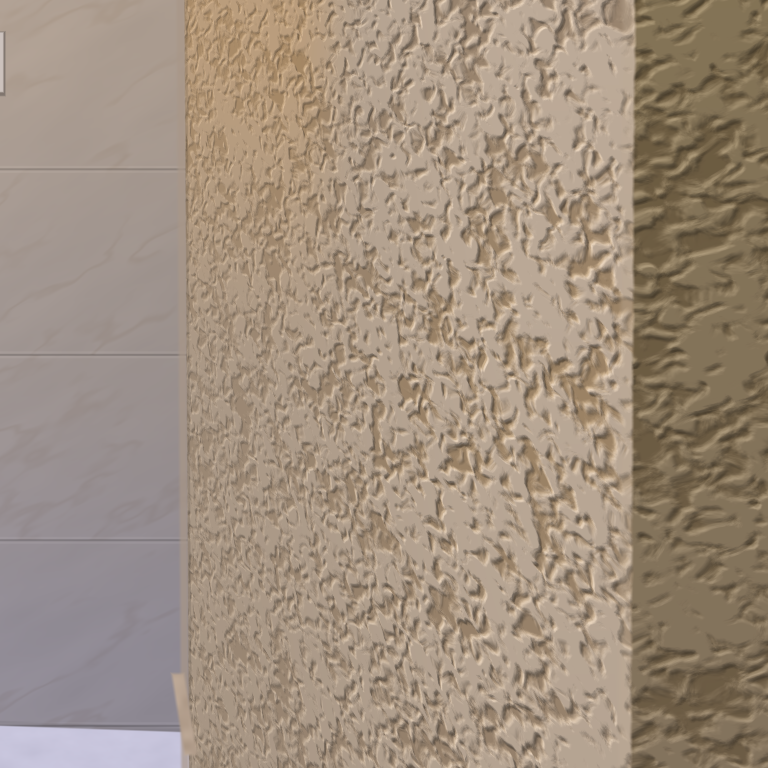
Write a three.js fragment shader that draws this texture.

```glsl
// A corner of troweled stucco beside a pale marble-tiled wall and skirting.
// Clamped fractal noise gives flat plaster islands with rough pits, lit by an
// emboss; the long face uses perspective coordinates so its grain recedes left.
varying vec2 vUv;

float hash(vec2 p) {
  vec3 q = fract(vec3(p.xyx) * 0.1031);
  q += dot(q, q.yzx + 33.33);
  return fract((q.x + q.y) * q.z);
}

float noise(vec2 p) {
  vec2 i = floor(p), f = fract(p);
  f = f * f * (3.0 - 2.0 * f);
  return mix(mix(hash(i), hash(i + vec2(1.0, 0.0)), f.x),
             mix(hash(i + vec2(0.0, 1.0)), hash(i + 1.0), f.x), f.y);
}

float fbm(vec2 p) {
  float sum = 0.0, amp = 0.5;
  for (int i = 0; i < 4; i++) {
    sum += amp * noise(p);
    p = mat2(0.8, 0.6, -0.6, 0.8) * p * 2.03 + 17.3;
    amp *= 0.5;
  }
  return sum / 0.9375;
}

// Plaster surface: 1 on smooth islands, lower inside rough pits.
float plasterHeight(vec2 p, vec2 islandScale, float bias) {
  vec2 warp = vec2(noise(p * 0.7 + 41.0), noise(p * 0.7 + 83.0)) - 0.5;
  float body = 0.6 * fbm(p + warp) + 0.4 * noise(p * 1.3 + warp * 1.5 + 9.0);
  float islands = noise(p * islandScale + warp * 0.4 + 5.0) - 0.5;
  return smoothstep(0.29, 0.59, body + islands * 0.30 + bias);
}

// Returns relief lighting in x and pit depth in y.
vec2 plasterLight(vec2 p, vec2 toLight, vec2 islandScale, float bias) {
  float here = plasterHeight(p, islandScale, bias);
  float relief = plasterHeight(p - toLight, islandScale, bias)
               - plasterHeight(p + toLight, islandScale, bias);
  return vec2(relief, 1.0 - here);
}

vec3 shadePlaster(vec3 base, vec3 pit, vec2 light, float strength) {
  vec3 c = mix(base, pit, light.y * 0.45 * strength);
  c *= 1.0 - 0.36 * strength * max(-light.x, 0.0);
  return c + vec3(0.18, 0.17, 0.15) * strength * max(light.x, 0.0);
}

float line(float d, float halfWidth) {
  return 1.0 - smoothstep(halfWidth * 0.4, halfWidth * 1.6, abs(d));
}

float box(vec2 p, vec2 center, vec2 halfSize, float soft) {
  vec2 d = abs(p - center) - halfSize;
  return 1.0 - smoothstep(-soft, soft, max(d.x, d.y));
}

vec3 tiledWall(vec2 p) {
  vec3 c = mix(vec3(0.56, 0.54, 0.58), vec3(0.615, 0.575, 0.56), smoothstep(0.1, 0.6, p.y));
  c = mix(c, vec3(0.68, 0.62, 0.57), smoothstep(0.5, 1.0, p.y));
  c *= 1.02 - 0.15 * p.x;
  // Each tile course has its own soft slanted veins.
  float course = floor((p.y - 0.055) / 0.2415);
  vec2 q = vec2(p.x * 7.0 + p.y * 4.0, p.y * 22.0 - p.x * 13.0) + course * 7.7;
  float cloud = fbm(q);
  float vein = 1.0 - smoothstep(0.0, 0.07, abs(fbm(q * 0.8 + 3.0) - 0.5));
  c *= 0.975 + 0.05 * cloud;
  c -= vec3(0.020, 0.025, 0.032) * vein * smoothstep(0.4, 0.65, cloud);
  float joint = abs(fract((p.y - 0.055) / 0.2415 + 0.5) - 0.5) * 0.2415;
  c = mix(c, c * 0.86, line(joint, 0.0013));
  c += 0.025 * line(joint - 0.003, 0.0015);
  // Fitting at the left border.
  c = mix(c, vec3(0.50, 0.46, 0.43), box(p, vec2(0.0, 0.917), vec2(0.007, 0.042), 0.0015));
  c = mix(c, vec3(0.80, 0.76, 0.74), box(p, vec2(0.0, 0.919), vec2(0.0045, 0.039), 0.0015));
  // Bright skirting below a thin shadow.
  float top = p.y - (0.055 - 0.035 * p.x);
  c *= 1.0 - 0.08 * line(top - 0.003, 0.003);
  vec3 skirting = vec3(0.77, 0.76, 0.85) + 0.05 * (fbm(p * vec2(24.0, 45.0)) - 0.4);
  return mix(c, skirting, 1.0 - smoothstep(-0.0015, 0.0015, top));
}

vec3 longFace(vec2 p) {
  float depth = p.x + 0.5;
  vec2 q = vec2(-136.0 / depth, 90.0 * (p.y - 0.5) / depth);
  q.x += q.y * 0.2;
  float golden = (1.0 - smoothstep(0.38, 0.48, p.x)) * smoothstep(0.45, 1.0, p.y);
  float nearness = smoothstep(0.24, 0.6, p.x);
  vec2 light = plasterLight(q, vec2(-0.16, 0.20), vec2(0.34, 0.23), mix(-0.02, 0.03, nearness));
  vec3 base = mix(vec3(0.665, 0.595, 0.525), vec3(0.725, 0.655, 0.585), smoothstep(0.24, 0.7, p.x));
  base = mix(base, vec3(0.725, 0.605, 0.47), golden * 0.85);
  base *= 0.98 + 0.04 * p.y;
  float warm = exp(-9.0 * dot(p - vec2(0.74, 0.50), p - vec2(0.74, 0.50)));
  vec3 pit = mix(vec3(0.44, 0.35, 0.26), vec3(0.48, 0.35, 0.18), max(golden, warm));
  return shadePlaster(base, pit, light, mix(0.55, 1.05, nearness));
}

vec3 shadedFace(vec2 p) {
  vec2 q = vec2(p.x * 44.0, p.y * 76.0 - p.x * 16.0);
  vec2 light = plasterLight(q, vec2(-0.10, 0.26), vec2(0.22, 0.12), 0.0);
  vec3 base = mix(vec3(0.515, 0.45, 0.365), vec3(0.515, 0.45, 0.335), p.y);
  return shadePlaster(base, vec3(0.29, 0.225, 0.13), light, 0.9);
}

void main() {
  vec2 p = vUv;
  float wallEdge = 0.240 + 0.006 * (1.0 - p.y);
  float corner = 0.821 + 0.006 * p.y + 0.003 * (fbm(vec2(p.y * 60.0, 2.0)) - 0.5);
  vec3 c = mix(tiledWall(p), longFace(p), smoothstep(-0.0015, 0.0015, p.x - wallEdge));

  // Plaster bead where tile and stucco meet.
  c = mix(c, vec3(0.66, 0.59, 0.53), 0.7 * line(p.x - wallEdge + 0.005, 0.005));
  c *= 1.0 - 0.12 * line(p.x - wallEdge - 0.002, 0.0018);
  float chipX = 0.240 + 0.16 * (0.07 - p.y);
  float chip = box(p, vec2(chipX, 0.070), vec2(0.008, 0.053), 0.003);
  c = mix(c, vec3(0.75, 0.67, 0.60) - 0.08 * noise(p * 70.0), chip);

  // Pale worn arris, then the face turned from the light.
  c = mix(c, vec3(0.74, 0.665, 0.58), 0.4 * line(p.x - corner + 0.008, 0.008));
  c = mix(c, shadedFace(p), smoothstep(-0.003, 0.003, p.x - corner));
  gl_FragColor = vec4(c, 1.0);
}
```
